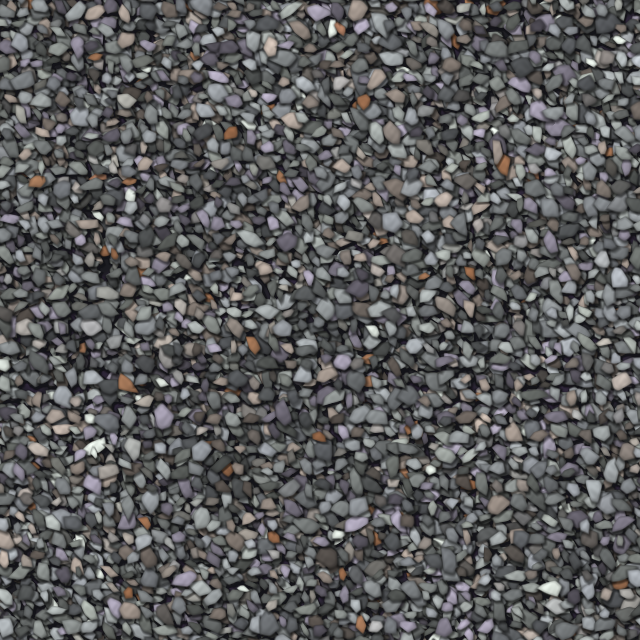
Write a Shadertoy shader that draws this texture.

```glsl
vec4 hash4(vec3 seed) {
    vec4 q = fract(seed.xyzx * vec4(0.1031, 0.1030, 0.0973, 0.1099));
    q += dot(q, q.wzxy + 33.33);
    return fract((q.xxyz + q.yzzw) * q.zywx);
}

// Convex pebble: six jittered half planes joined by a soft maximum.
float pebble(vec2 p, float radius, vec3 seed) {
    float sum = 0.0;
    for (int k = 0; k < 6; k++) {
        vec4 h = hash4(seed + vec3(0.0, 0.0, 7.0 + float(k)));
        float angle = 1.0472 * (float(k) + 0.8 * (h.x - 0.5));
        float reach = dot(p, vec2(cos(angle), sin(angle))) / (0.72 + 0.45 * h.y);
        sum += exp(min(11.0 * reach / radius, 60.0));
    }
    return radius * (log(sum) / 11.0 - 1.0);
}

// Mostly cool grey, some warm or green, rarely rust or white.
vec3 stoneColor(vec4 h, float layer) {
    float tone = mix(0.23, 0.64, h.x) + 0.014 * layer;
    vec3 tint = mix(vec3(0.97, 1.0, 1.04), vec3(0.98, 1.02, 0.98), h.y);
    tint = mix(tint, vec3(1.07, 0.99, 0.93), smoothstep(0.72, 0.95, h.z));
    tint = mix(tint, vec3(1.0, 0.96, 1.07), step(h.z, 0.12));
    vec3 color = tone * tint;
    color = mix(color, vec3(0.62, 0.41, 0.27), 0.8 * step(0.992, h.w));
    return mix(color, vec3(0.86, 0.89, 0.86), step(h.w, 0.012));
}

// Fine mottling from layered sines.
float mottle(vec2 p) {
    float a = sin(p.x * 310.0 + 2.0 * sin(p.y * 190.0));
    float b = sin(p.y * 370.0 - p.x * 140.0 + 2.0 * sin(p.x * 230.0));
    return 0.5 * (a + b);
}

void mainImage(out vec4 fragColor, in vec2 fragCoord) {
    vec2 uv = fragCoord / iResolution.y;

    // Dark gaps with a faint violet hue
    float violet = 0.5 + 0.5 * sin(uv.x * 83.0 + 3.0 * sin(uv.y * 61.0));
    vec3 color = mix(vec3(0.11, 0.11, 0.13), vec3(0.17, 0.14, 0.21), violet * violet);

    // Heaped stones, lowest layer first
    for (int i = 0; i < 5; i++) {
        float layer = float(i);
        vec2 grid = uv * (43.0 - 1.7 * layer) + layer * vec2(17.3, 9.7) + 3.0;
        vec2 cell = floor(grid);
        for (int y = -1; y <= 1; y++)
        for (int x = -1; x <= 1; x++) {
            vec2 id = cell + vec2(x, y);
            vec4 place = hash4(vec3(id, layer * 31.0 + 1.0));
            vec2 p = grid - id - 0.2 - 0.6 * place.xy;
            if (dot(p, p) > 1.4) continue;
            vec4 look = hash4(vec3(id, layer * 31.0 + 2.0));

            // Stones lean down to the right
            float angle = -0.45 + 2.3 * (place.z - 0.5);
            float c = cos(angle), s = sin(angle);
            mat2 turn = mat2(c, -s, s, c);
            vec2 stretch = vec2(1.0, 1.2 + 0.7 * look.y);
            float radius = mix(0.33, 0.68, place.w * place.w);
            vec3 seed = vec3(id, layer * 31.0);
            float d = pebble(turn * p * stretch, radius, seed);
            float shade = pebble(turn * (p + vec2(-0.05, 0.08)) * stretch, radius, seed);

            // Contact shadow, then the lit stone
            color *= mix(0.47, 1.0, smoothstep(-0.04, 0.24, shade));
            vec3 stone = stoneColor(look, layer);
            stone *= 1.0 + 0.22 * dot(p, vec2(-0.5, 0.85)) + 0.05 * mottle(uv);
            stone *= 1.0 - 0.22 * smoothstep(-0.25, 0.03, d);
            color = mix(color, stone, smoothstep(0.08, -0.08, d));
        }
    }

    // Broad uneven light
    float light = sin(uv.x * 7.0 + 2.0 * sin(uv.y * 5.0)) * sin(uv.y * 9.0 - uv.x * 3.0);
    color = max(color * (1.04 + 0.07 * light), vec3(0.075, 0.075, 0.095));
    fragColor = vec4(color, 1.0);
}
```
